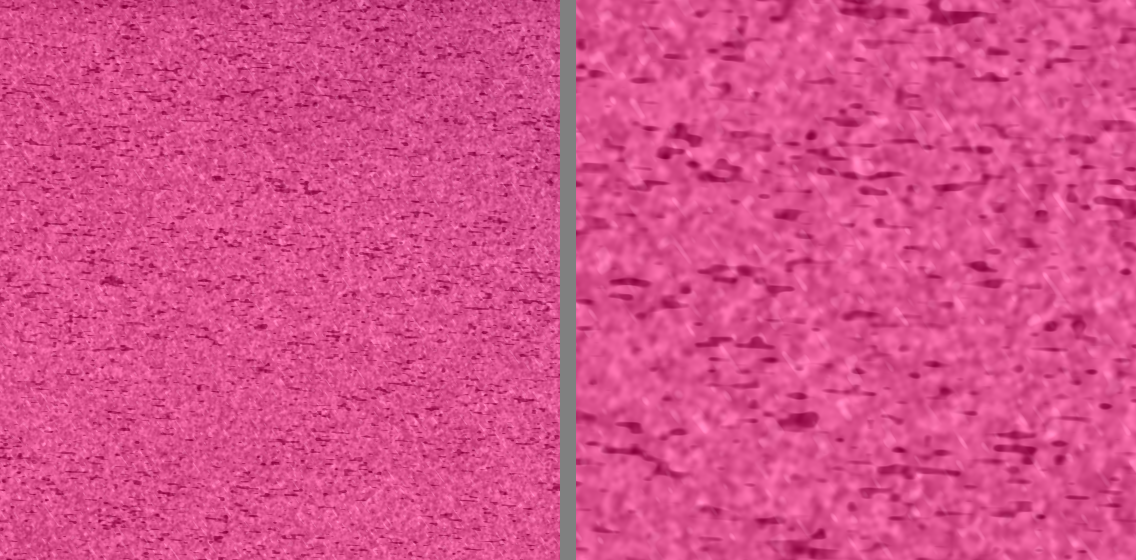
Left, the full canvas; right, a detail of the centre.
Write a WebGL 1 fragment shader that draws this texture.

```glsl
precision highp float;
// Pink brushed fabric: a soft, fine grain of fibres with small dark gaps that
// gather in nearly level rows, and tiny slanted glints. All layers are value
// noise at different scales, stretches and angles, added as one tone.

uniform vec2 u_resolution;

const vec3 PINK = vec3(0.86, 0.31, 0.55);         // mean cloth colour
const vec3 GLINT_TINT = vec3(0.75, 1.10, 1.00);   // glints are a little paler
const vec3 FAR_TINT = vec3(-0.025, 0.0, 0.008);   // cooler upper right

const float COARSE_GRAIN = 165.0;                 // cells across the canvas
const float FINE_GRAIN = 255.0;
const float COARSE_DEPTH = 0.17;
const float FINE_DEPTH = 0.13;

const vec2 GAP_SCALE = vec2(115.0, 250.0);        // short dark gaps
const vec2 ROW_SCALE = vec2(38.0, 215.0);         // longer rows joining them
const vec2 CLUSTER_SCALE = vec2(14.0, 38.0);      // where the gaps gather
const float ROW_TILT = -0.05;
const float GAP_DEPTH = 0.21;

const vec2 GLINT_SCALE = vec2(115.0, 215.0);
const float GLINT_TILT = -0.95;
const float GLINT_DEPTH = 0.10;

const float BLOTCH_DEPTH = 0.055;
const float TOP_SHADE = 0.022;
const float EDGE_SHADE = 0.045;
const float TONE_OFFSET = 0.010;

float hash(vec2 p) {
  vec3 q = fract(vec3(p.xyx) * 0.1031);
  q += dot(q, q.yzx + 33.33);
  return fract((q.x + q.y) * q.z);
}

float noise(vec2 p) {
  vec2 cell = floor(p);
  vec2 f = fract(p);
  f = f * f * (3.0 - 2.0 * f);
  float low = mix(hash(cell), hash(cell + vec2(1.0, 0.0)), f.x);
  float high = mix(hash(cell + vec2(0.0, 1.0)), hash(cell + vec2(1.0)), f.x);
  return mix(low, high, f.y);
}

vec2 turn(vec2 p, float angle) {
  float c = cos(angle);
  float s = sin(angle);
  return vec2(c * p.x + s * p.y, c * p.y - s * p.x);
}

// Fibre grain, two turned layers so that no grid shows
float grain(vec2 p) {
  float coarse = noise(turn(p, 0.6) * COARSE_GRAIN + 311.0) - 0.5;
  float fine = noise(turn(p, -0.4) * FINE_GRAIN + 527.0) - 0.5;
  return COARSE_DEPTH * coarse + FINE_DEPTH * fine;
}

// Dark gaps between the fibres, 0 to 1
float gaps(vec2 p) {
  vec2 row = turn(p, ROW_TILT);
  row.y += 0.006 * (noise(p * 9.0 + 71.0) - 0.5);
  float field = 0.62 * noise(row * GAP_SCALE + 137.0)
              + 0.38 * noise(row * ROW_SCALE + 419.0);
  float cluster = noise(row * CLUSTER_SCALE + 53.0);
  return smoothstep(0.62, 0.86, field + 0.16 * (cluster - 0.5));
}

// Small bright fibres lying aslant, 0 to 1
float glints(vec2 p) {
  return smoothstep(0.72, 0.98, noise(turn(p, GLINT_TILT) * GLINT_SCALE + 233.0));
}

// Broad, soft changes of light over the cloth
float shading(vec2 p) {
  float blotch = 0.5 * noise(p * 5.0 + 17.0)
               + 0.5 * noise(turn(p, 0.3) * vec2(12.0, 20.0) + 89.0) - 0.5;
  float top = smoothstep(0.45, 1.0, p.y);
  float edge = smoothstep(0.965, 1.0, p.y);
  return BLOTCH_DEPTH * blotch - TOP_SHADE * top - EDGE_SHADE * edge;
}

void main() {
  vec2 p = gl_FragCoord.xy / u_resolution.y;

  float tone = TONE_OFFSET + grain(p) + shading(p) - GAP_DEPTH * gaps(p);
  vec3 color = PINK + tone;
  color += GLINT_TINT * GLINT_DEPTH * glints(p);
  color += FAR_TINT * smoothstep(0.9, 1.9, p.x + p.y);

  gl_FragColor = vec4(clamp(color, 0.0, 1.0), 1.0);
}
```
